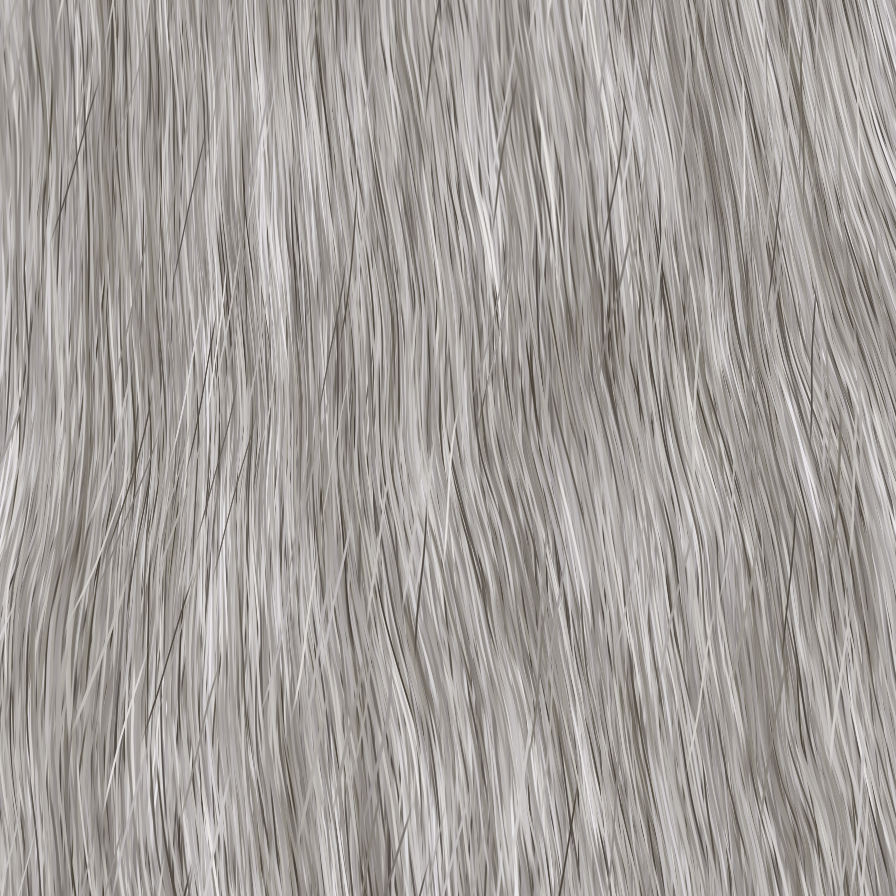
A WebGL 2 fragment shader for this texture:

```glsl
#version 300 es
precision highp float;
// Long pale grey fur combed downwards, with dark guard hairs mixed in.
// Layers of thin tapered strands are stacked along a bent flow; gradient
// noise groups neighbouring strands into lighter and darker locks.
uniform vec2 u_resolution;
out vec4 fragColor;

const int LAYERS = 40;
const int STRAY_LAYERS = 3;
const vec2 CELL = vec2(0.0115, 0.21);   // room for one strand
const vec3 DARK = vec3(0.22, 0.19, 0.15);
const vec3 PALE = vec3(0.84, 0.828, 0.818);

// Integer hash: three values in 0..1 per lattice cell
vec3 hash3(vec3 cell) {
    uvec3 v = uvec3(ivec3(cell)) * 1664525u + 1013904223u;
    v.x += v.y * v.z; v.y += v.z * v.x; v.z += v.x * v.y;
    v ^= v >> 16u;
    v.x += v.y * v.z; v.y += v.z * v.x; v.z += v.x * v.y;
    return vec3(v >> 8u) / 16777216.0;
}

float gradientDot(vec2 cell, vec2 offset, float seed) {
    float angle = 6.2832 * hash3(vec3(cell, seed)).x;
    return dot(vec2(cos(angle), sin(angle)), offset);
}

float gradientNoise(vec2 p, float seed) {
    vec2 i = floor(p), f = p - i;
    vec2 u = f * f * f * (f * (f * 6.0 - 15.0) + 10.0);
    vec2 e = vec2(1.0, 0.0);
    float low = mix(gradientDot(i, f, seed), gradientDot(i + e, f - e, seed), u.x);
    float high = mix(gradientDot(i + e.yx, f - e.yx, seed),
                     gradientDot(i + 1.0, f - 1.0, seed), u.x);
    return mix(low, high, u.y);
}

// Sideways shift whose level lines are the combing direction
float combing(vec2 p) {
    float lean = 0.11 * p.y * smoothstep(0.0, 0.6, p.x);
    float corner = 0.2 * p.y * p.y * smoothstep(0.6, 1.2, p.x);
    float swirl = -0.06 * smoothstep(0.25, 0.65, p.y) * (1.0 - smoothstep(0.1, 0.4, p.x));
    float wobble = 0.022 * gradientNoise(p * vec2(4.0, 3.0), 101.0)
                 + 0.006 * gradientNoise(p * vec2(12.0, 7.0), 102.0);
    return lean + corner + swirl + wobble;
}

// Brightness shared by the strands of a lock
float lockTone(vec2 q) {
    return 0.16 * gradientNoise(q * vec2(6.0, 3.0), 111.0)
         + 0.30 * gradientNoise(q * vec2(20.0, 4.0), 112.0)
         + 0.24 * gradientNoise(q * vec2(52.0, 7.0), 113.0);
}

vec3 furColor(float tone, float coolness) {
    vec3 tint = vec3(-0.004, -0.004, 0.026) * coolness;
    return mix(DARK, PALE, clamp(tone, 0.0, 1.13)) + tint;
}

// One layer of strands: colour and coverage at flow position q
vec4 strandLayer(vec2 q, float layer, float lean, float depth, float presence, float soft) {
    vec2 g = vec2(q.x + lean * (q.y - 0.5), q.y) / CELL;
    g.x += layer * 0.37;
    float column = floor(g.x);
    g.y += 7.0 * hash3(vec3(column, layer, 31.0)).x;
    vec2 id = vec2(column, floor(g.y));
    vec2 f = g - id;
    vec3 shape = hash3(vec3(id, layer + 200.0));
    vec3 look = hash3(vec3(id, layer + 300.0));

    // Gently curved centre line, thinning towards both ends
    float centre = 0.5 + 0.4 * (shape.x - 0.5) + 0.18 * sin(2.6 * f.y + 6.2832 * shape.y);
    float ends = smoothstep(0.0, 0.25, f.y) * smoothstep(1.0, 0.8, f.y);
    bool guard = look.x < 0.12;
    float halfWidth = (guard ? 0.0010 : mix(0.0009, 0.0017, shape.z)) * mix(0.5, 1.0, ends);
    float dist = abs(f.x - centre) * CELL.x;
    float cover = 1.0 - smoothstep(halfWidth - soft, halfWidth + soft, dist);
    cover *= ends * step(look.z, presence);

    // Locks are looked up at the middle of the strand, so each keeps one tone
    float middleY = q.y + (0.5 - f.y) * CELL.y;
    float middleX = q.x + (centre - f.x) * CELL.x + lean * (q.y - middleY);
    float lock = lockTone(vec2(middleX, middleY));
    float tone = 0.73 + lock + 0.5 * (look.y - 0.5) + 0.2 * (depth - 0.8);
    tone += 0.08 * (0.5 - f.y);
    if (guard) tone = 0.10 + 0.22 * look.y + 0.3 * lock;
    return vec4(furColor(tone, shape.y + lock - 0.3), cover);
}

void main() {
    vec2 p = gl_FragCoord.xy / u_resolution.y;
    float pixel = 1.0 / u_resolution.y;
    float soft = 0.7 * pixel + 0.0006 * smoothstep(0.6, 1.0, p.y);  // far end defocused
    vec2 q = vec2(p.x + combing(p), p.y);

    // Undercoat, then strands from the deepest to the topmost
    vec3 color = furColor(0.42 + lockTone(q), 0.0);
    for (int i = 0; i < LAYERS; i++) {
        float layer = float(i);
        float depth = layer / float(LAYERS - 1);
        bool stray = i >= LAYERS - STRAY_LAYERS;
        float spread = stray ? 0.7 : 0.2;
        float lean = spread * (hash3(vec3(layer, 5.0, 9.0)).x - 0.5);
        float presence = stray ? 0.12 : 0.85;
        vec4 strand = strandLayer(q, layer, lean, depth, presence, soft);
        color = mix(color, strand.rgb, strand.a);
    }
    fragColor = vec4(color, 1.0);
}
```
